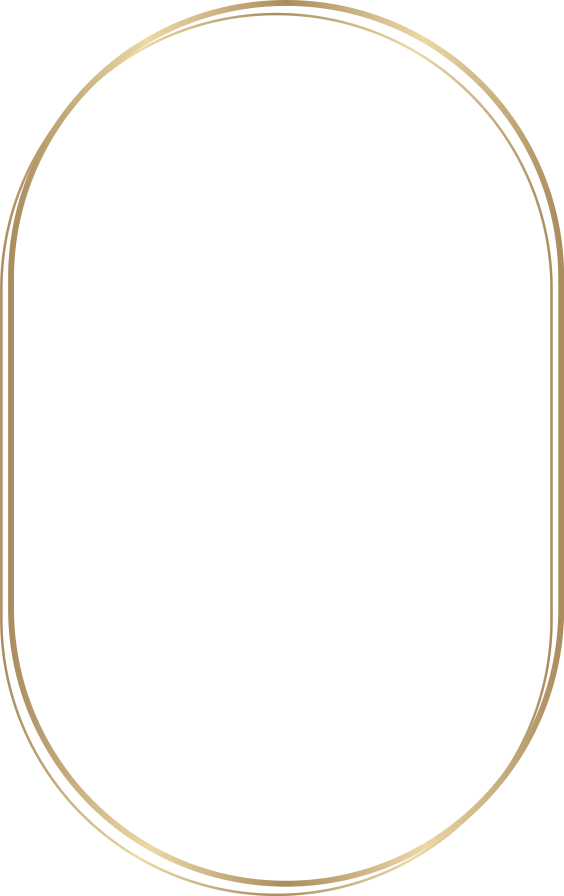
This background is drawn by a Shadertoy shader. Its source:

```glsl
// Two offset gold capsule outlines, one bold and one fine, on white.

// Signed distance to an upright capsule centred on the origin.
float capsule(vec2 p, float halfLength, float radius) {
    p.y -= clamp(p.y, -halfLength, halfLength);
    return length(p) - radius;
}

// Metallic ramp: dark at the sides and centre, bright at the quarters.
vec3 goldSheen(float x) {
    float across = clamp(x / 0.614 + 0.5, 0.0, 1.0);
    float bright = 1.0 - abs(fract(across * 2.0) * 2.0 - 1.0);
    vec3 bronze = vec3(0.67, 0.55, 0.37);
    vec3 paleGold = vec3(0.92, 0.85, 0.65);
    return mix(bronze, paleGold, bright);
}

// Blends one antialiased capsule outline over the background.
vec3 drawOutline(vec3 background, vec2 p, float halfWidth) {
    float pixel = 1.0 / iResolution.y;
    float edge = abs(capsule(p, 0.1845, 0.307)) - halfWidth;
    float coverage = clamp(0.5 - edge / pixel, 0.0, 1.0);
    return mix(background, goldSheen(p.x), coverage);
}

void mainImage(out vec4 fragColor, in vec2 fragCoord) {
    // Centred coordinates, with the canvas height as one unit.
    vec2 p = (fragCoord - 0.5 * iResolution.xy) / iResolution.y;

    vec3 color = vec3(1.0);
    color = drawOutline(color, p - vec2(-0.0062, -0.0072), 0.0014); // fine
    color = drawOutline(color, p - vec2(0.0046, 0.0052), 0.0033);   // bold

    fragColor = vec4(color, 1.0);
}
```
